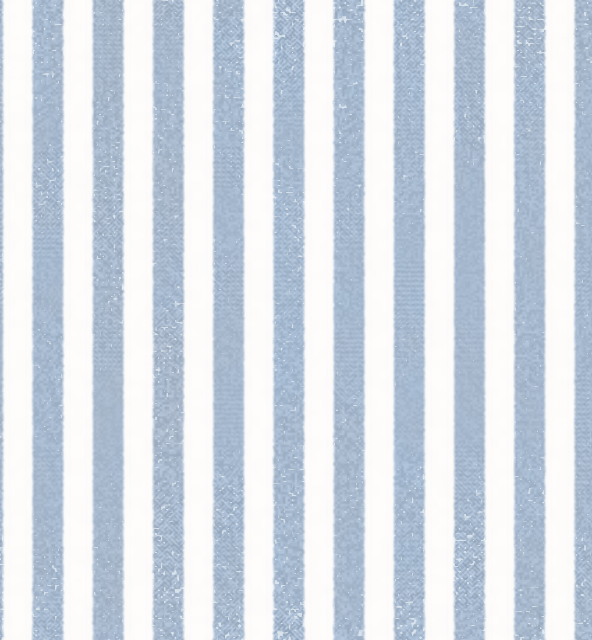
Write a Shadertoy shader that draws this pattern.

```glsl
// Worn blue ticking: soft vertical stripes on warm white cloth.
// Each stripe is a distance band with ragged edges; layered value noise adds
// thread grain, patches of visible weave and pale flecks, denser at the ends.

const float REPEATS     = 9.83;    // stripes across the canvas
const float FIRST_X     = 0.0810;  // centre of the first full stripe
const float HALF_WIDTH  = 0.0256;  // half a stripe, in canvas widths
const float EDGE_SOFT   = 0.0034;  // half the width of the edge fade
const float EDGE_RAGGED = 0.0016;  // sideways wander of the edge
const float THREADS     = 250.0;   // threads across the canvas
const float GRAIN       = 0.15;    // strength of the thread grain
const float WEAVE       = 0.045;   // strength of the regular weave
const float FLECKS      = 0.85;    // strength of the pale flecks

const vec3 CLOTH = vec3(0.996, 0.990, 0.984);
const vec3 HALO  = vec3(0.935, 0.950, 0.970);
const vec3 BLUE  = vec3(0.645, 0.728, 0.820);
const vec3 GREY  = vec3(0.665, 0.720, 0.792);
const vec3 FLECK = vec3(0.880, 0.915, 0.945);

float hash(vec2 p) {
    return fract(sin(dot(p, vec2(127.1, 311.7))) * 43758.5453);
}

float noise(vec2 p) {
    vec2 i = floor(p), f = fract(p);
    f = f * f * (3.0 - 2.0 * f);
    return mix(mix(hash(i), hash(i + vec2(1, 0)), f.x),
               mix(hash(i + vec2(0, 1)), hash(i + vec2(1, 1)), f.x), f.y);
}

// How worn a stripe is at a height: random patches plus both ends
float wearAmount(float stripe, vec2 p, float v) {
    float patches = noise(vec2(stripe * 7.3 + p.x * 9.0, p.y * 8.0));
    float ends = pow(abs(2.0 * v - 1.0), 3.0);
    return clamp(0.75 * patches + 0.5 * ends, 0.0, 1.0);
}

vec3 stripeColour(float stripe, vec2 p, float wear) {
    vec2 thread = p * THREADS;

    // Dye shifts from stripe to stripe and slowly along each one
    float tint = 0.5 * hash(vec2(stripe, 4.0)) + 0.5 * noise(p * vec2(30.0, 14.0));
    vec3 col = mix(BLUE, GREY, tint);

    // Irregular grain over a patchy regular weave
    float grain = noise(thread) - 0.5;
    col += GRAIN * grain * mix(0.2, 1.0, wear);
    float ribs = sin(3.14159 * thread.y);
    float checks = ribs * sin(3.14159 * thread.x);
    float patchy = smoothstep(0.4, 0.8, noise(vec2(stripe * 3.7, p.y * 10.0 + 5.0)));
    col += WEAVE * patchy * mix(0.6 * ribs, checks, wear);

    // Pale flecks where the dye has rubbed off
    float limit = mix(0.96, 0.70, wear);
    float fleck = smoothstep(limit, limit + 0.16, noise(thread * vec2(0.85, 1.0) + 71.0));
    return mix(col, FLECK, FLECKS * fleck);
}

void mainImage(out vec4 fragColor, in vec2 fragCoord) {
    vec2 p = fragCoord / iResolution.x;
    float v = fragCoord.y / iResolution.y;

    // Repeat across: stripe index and signed distance to its edge
    float s = (p.x - FIRST_X) * REPEATS + 0.5;
    float stripe = floor(s);
    float side = (fract(s) - 0.5) / REPEATS;
    float ragged = noise(vec2(stripe * 2.0 + step(0.0, side), p.y * THREADS * 0.7)) - 0.5;
    float dist = abs(side) - HALF_WIDTH;
    float wear = wearAmount(stripe, p, v);
    float edge = dist + EDGE_RAGGED * ragged * (0.5 + wear);

    // White ground with a cool halo and a faint line beside each stripe
    float halo = exp(-max(dist, 0.0) / 0.003);
    float line = exp(-pow((dist - 0.0115) / 0.0018, 2.0));
    vec3 col = mix(CLOTH, HALO, 0.7 * halo + 0.16 * line);
    col += 0.008 * (noise(p * 60.0) - 0.5);

    // Lay the stripe over the ground
    float soft = max(EDGE_SOFT, 0.75 / iResolution.x);
    float cover = 1.0 - smoothstep(-soft, soft, edge);
    col = mix(col, stripeColour(stripe, p, wear), cover);

    fragColor = vec4(clamp(col, 0.0, 1.0), 1.0);
}
```
